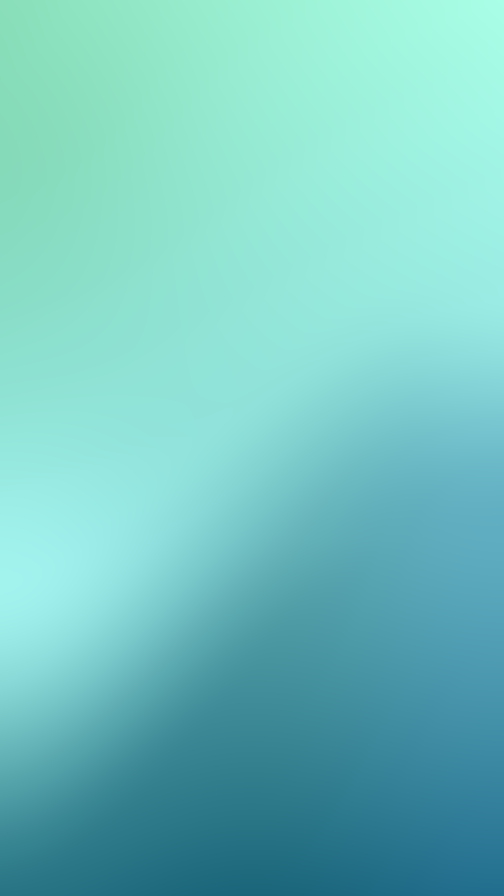
Give the GLSL for this background, as a Shadertoy shader.

```glsl
// Light field: corner colours
const vec3 MINT_TOP   = vec3(0.553, 0.886, 0.753);
const vec3 AQUA_TOP   = vec3(0.659, 0.996, 0.902);
const vec3 MINT_LOW   = vec3(0.541, 0.871, 0.839);
const vec3 AQUA_LOW   = vec3(0.561, 0.867, 0.886);
const float LIGHT_END = 0.60;

// Deep field: vertical ramp with a blue cast on the right
const vec3 TEAL_HIGH   = vec3(0.345, 0.647, 0.675);
const vec3 TEAL_FLOOR  = vec3(0.102, 0.396, 0.475);
const vec3 BLUE_CAST   = vec3(0.027, 0.031, 0.078);
const float DEEP_START = 0.60;
const float DEEP_CURVE = 1.2;

// Soft spots: centre (x, depth), radii and colour offset
const vec2 GLOW_POS     = vec2(0.0, 0.66);
const vec2 GLOW_RADII   = vec2(0.35, 0.17);
const vec3 GLOW_TINT    = vec3(0.094, 0.082, 0.094);
const vec2 SHADE_POS    = vec2(0.05, 0.17);
const vec2 SHADE_RADII  = vec2(0.36, 0.19);
const vec3 SHADE_TINT   = vec3(-0.028, -0.028, -0.052);

// Boundary between the fields: depth and softness at left and right
const vec2 EDGE_DEPTH    = vec2(0.83, 0.465);
const vec2 EDGE_SOFTNESS = vec2(0.18, 0.14);
const vec2 EDGE_BEND     = vec2(-0.05, 0.86);
const float LEFT_COVER   = 0.88;

float softSpot(vec2 p, vec2 centre, vec2 radii) {
    vec2 q = (p - centre) / radii;
    return exp(-dot(q, q));
}

vec3 lightField(vec2 p) {
    float fall = clamp(p.y / LIGHT_END, 0.0, 1.0);
    vec3 left = mix(MINT_TOP, MINT_LOW, fall);
    vec3 right = mix(AQUA_TOP, AQUA_LOW, fall);
    return mix(left, right, p.x)
         + GLOW_TINT * softSpot(p, GLOW_POS, GLOW_RADII)
         + SHADE_TINT * softSpot(p, SHADE_POS, SHADE_RADII);
}

vec3 deepField(vec2 p) {
    float fall = clamp((p.y - DEEP_START) / (1.0 - DEEP_START), 0.0, 1.0);
    return mix(TEAL_HIGH, TEAL_FLOOR, pow(fall, DEEP_CURVE))
         + BLUE_CAST * smoothstep(0.5, 1.0, p.x);
}

// Coverage of the deep field below a bent, blurred edge
float deepCoverage(vec2 p) {
    float bend = smoothstep(EDGE_BEND.x, EDGE_BEND.y, p.x);
    float edge = mix(EDGE_DEPTH.x, EDGE_DEPTH.y, bend);
    float softness = mix(EDGE_SOFTNESS.x, EDGE_SOFTNESS.y, p.x * p.x);
    float cover = mix(LEFT_COVER, 1.0, smoothstep(0.0, 0.5, p.x));
    return cover * smoothstep(edge - softness, edge + softness, p.y);
}

void mainImage(out vec4 fragColor, in vec2 fragCoord) {
    // x runs left to right, y is depth below the top edge
    vec2 p = fragCoord / iResolution.xy;
    p.y = 1.0 - p.y;

    vec3 color = mix(lightField(p), deepField(p), deepCoverage(p));
    fragColor = vec4(clamp(color, 0.0, 1.0), 1.0);
}
```
